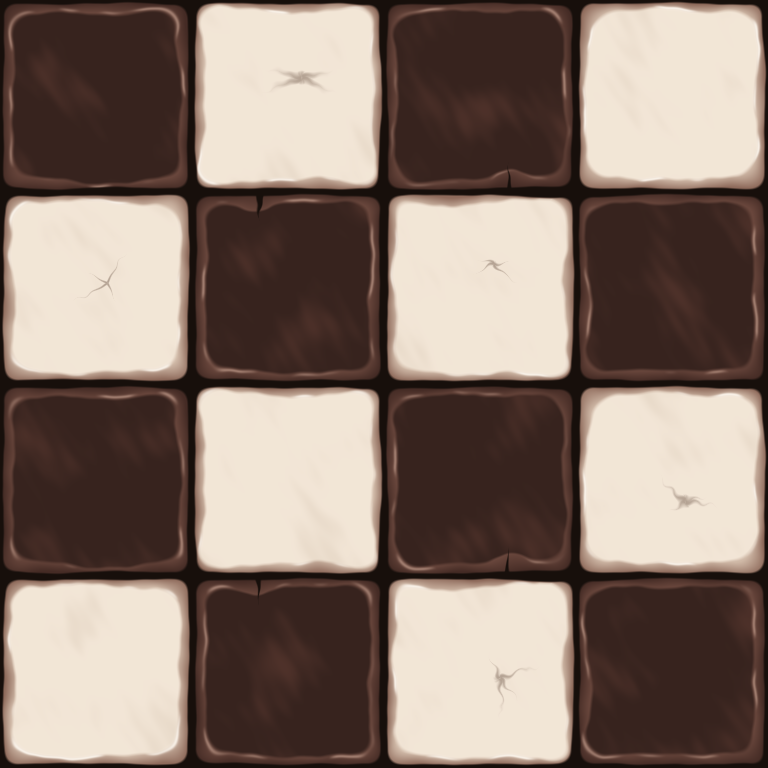
Write a three.js fragment shader that draws this texture.

```glsl
// Hand-painted checkerboard of worn dark and cream stone tiles with bevelled rims.
varying vec2 vUv;

const float TILES = 4.0;
const vec3 GROUT = vec3(0.09, 0.06, 0.045);
const vec3 DARK_FACE = vec3(0.215, 0.138, 0.118);
const vec3 DARK_GLOW = vec3(0.31, 0.195, 0.165);
const vec3 DARK_RIM = vec3(0.27, 0.17, 0.145);
const vec3 DARK_BEVEL = vec3(0.41, 0.275, 0.235);
const vec3 DARK_SHINE = vec3(0.68, 0.54, 0.48);
const vec3 CREAM_FACE = vec3(0.95, 0.90, 0.84);
const vec3 CREAM_STAIN = vec3(0.88, 0.82, 0.75);
const vec3 CREAM_RIM = vec3(0.56, 0.42, 0.36);
const vec3 CREAM_BEVEL = vec3(0.81, 0.72, 0.65);
const vec3 CREAM_SHINE = vec3(1.0, 0.98, 0.95);
const vec3 CRACK = vec3(0.56, 0.48, 0.42);

vec2 hash2(vec2 p) {
  vec3 q = fract(vec3(p.xyx) * vec3(0.1031, 0.1030, 0.0973));
  q += dot(q, q.yzx + 33.33);
  return fract((q.xx + q.yz) * q.zy);
}

float corner(vec2 cell, vec2 offset, vec2 f) {
  float angle = 6.2832 * hash2(cell + offset + 57.0).x;
  return dot(vec2(cos(angle), sin(angle)), f - offset);
}

// Gradient noise, about -0.7 to 0.7
float noise(vec2 p) {
  vec2 i = floor(p);
  vec2 f = fract(p);
  vec2 u = f * f * f * (f * (f * 6.0 - 15.0) + 10.0);
  float low = mix(corner(i, vec2(0.0), f), corner(i, vec2(1.0, 0.0), f), u.x);
  float high = mix(corner(i, vec2(0.0, 1.0), f), corner(i, vec2(1.0), f), u.x);
  return mix(low, high, u.y);
}

float smoothMin(float a, float b, float k) {
  float h = max(k - abs(a - b), 0.0) / k;
  return min(a, b) - 0.25 * h * h * k;
}

float curve(float t, float seed) {
  return noise(vec2(t * 3.0 + seed * 7.3, seed * 3.7)) + 0.3 * noise(vec2(t * 9.0, seed * 5.3));
}

// Depth inside a square whose four sides wander and bow separately
float slab(vec2 p, float halfSize, float wobble, float bow, float rounding, float seed) {
  vec4 depth = halfSize + vec4(-p.x, p.x, -p.y, p.y);
  depth += wobble * vec4(curve(p.y, seed), curve(p.y, seed + 1.7),
                         curve(p.x, seed + 3.1), curve(p.x, seed + 4.9));
  depth -= 4.0 * bow * p.yyxx * p.yyxx;
  return smoothMin(min(depth.x, depth.y), min(depth.z, depth.w), rounding);
}

// Branching tapered strokes around a centre
float cracks(vec2 p, vec2 seed) {
  float ink = 0.0;
  for (int i = 0; i < 4; i++) {
    vec2 h = hash2(seed + float(i) * 5.3);
    float angle = 1.7 * float(i) + 1.4 * h.x;
    vec2 axis = vec2(cos(angle), sin(angle));
    vec2 q = vec2(dot(p, axis), dot(p, vec2(-axis.y, axis.x)));
    q.y += 0.05 * noise(q * 13.0 + seed);
    float reach = q.x / mix(0.07, 0.2, h.y);
    float width = 0.013 * (1.0 - reach);
    float stroke = smoothstep(-0.004, 0.011, width - abs(q.y));
    ink = max(ink, stroke * smoothstep(-0.08, 0.05, reach) * (1.0 - 0.6 * reach));
  }
  return clamp(ink, 0.0, 1.0);
}

// Painted mottling with slanted brush strokes
float brush(vec2 p, vec2 seed) {
  vec2 slanted = vec2(p.x + 0.6 * p.y, p.y - 0.6 * p.x);
  return noise(p * 2.6 + seed) + 0.35 * noise(slanted * vec2(4.0, 13.0).yx + seed);
}

void main() {
  vec2 grid = vUv * TILES;
  vec2 id = mod(floor(grid), TILES);
  vec2 p = fract(grid) - 0.5;
  float cream = 1.0 - mod(id.x + id.y, 2.0);

  // Outlines recur every two rows, wear differs in every tile
  vec2 form = hash2(vec2(id.x, mod(id.y, 2.0)) + 3.0);
  vec2 wear = hash2(id * 3.0 + 11.0);
  vec2 offset = wear * 40.0;
  float seed = 1.0 + form.x * 9.0;
  float outer = slab(p, 0.483, 0.016, 0.006, 0.07, seed);
  float face = slab(p, 0.438, 0.045, mix(-0.025, 0.03, form.y), 0.12, seed + 11.0);
  face = min(face, outer - 0.012);

  // Notches in the rims of the inner dark tiles
  float side = sign(1.5 - id.x);
  float along = p.x + 0.15 * side + 0.03 * noise(p * 11.0 + offset);
  float fromEdge = 0.5 - side * p.y;
  float notched = (1.0 - cream) * step(abs(id.x - 1.5), 1.0);
  face -= notched * 0.05 * exp(-150.0 * along * along) * smoothstep(0.22, 0.05, fromEdge);
  float notch = smoothstep(-0.004, 0.008, mix(0.016, 0.03, wear.x) * (1.0 - fromEdge / 0.14) - abs(along));

  // Bevel from rim to face
  float slope = clamp(outer / max(outer - face, 0.001), 0.0, 1.0);
  slope = clamp(slope + 0.45 * noise(p * 5.0 + offset), 0.0, 1.0);
  vec3 bevel = mix(mix(DARK_RIM, DARK_BEVEL, slope), mix(CREAM_RIM, CREAM_BEVEL, slope), cream);

  // Mottled face
  float mottle = brush(p, offset);
  vec3 darkFace = mix(DARK_FACE, DARK_GLOW, smoothstep(0.0, 0.75, mottle));
  vec3 creamFace = mix(CREAM_FACE, CREAM_STAIN, 0.6 * smoothstep(0.05, 0.7, mottle));
  float cracked = max(1.0 - abs(id.y - 2.0), step(1.5, abs(id.x - id.y)));
  float ink = cracks(p - 0.28 * (wear - 0.5), id + 2.0);
  creamFace = mix(creamFace, CRACK, 0.65 * max(cracked, 0.0) * ink);
  vec3 color = mix(bevel, mix(darkFace, creamFace, cream), smoothstep(-0.012, 0.01, face));

  // Broken shine along the ridge
  float ridge = (face + mix(0.013, 0.003, cream)) / 0.008;
  float shine = exp(-ridge * ridge) * smoothstep(0.0, 0.35, noise(p * 5.0 + offset.yx + 9.0));
  color = mix(color, mix(DARK_SHINE, CREAM_SHINE, cream), 0.8 * shine);

  // Dark joints and notches
  color = mix(color, GROUT, notched * notch);
  color = mix(GROUT, color, smoothstep(-0.005, 0.008, outer));
  gl_FragColor = vec4(color, 1.0);
}
```
